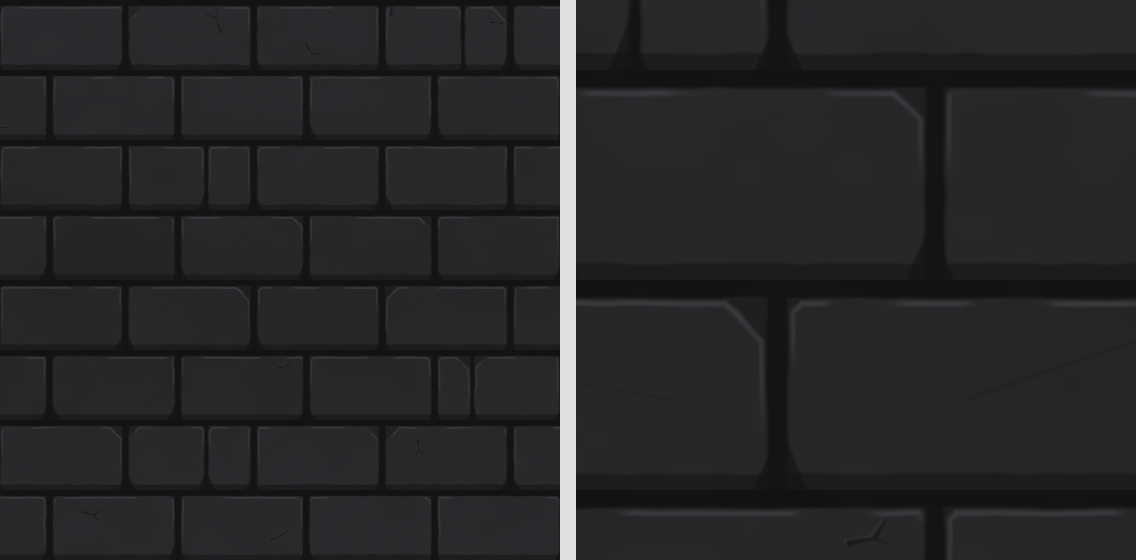
Left: the whole. Right: its middle third, enlarged.
Give the GLSL for this texture, as a three.js fragment shader.

```glsl
varying vec2 vUv;

const float ROWS = 8.0;
const float ROW_H = 1.0 / ROWS;
const float BRICK_W = 0.22917;
const float SHIFT_ODD = 0.0227;
const float SHIFT_EVEN = 0.6136;
const float JOINT = 0.0104;
const float SPLIT_JOINT = 0.0056;
const float LEDGE = 0.0098;
const float SOFT = 0.0013;
const float RIM_INSET = 0.0036;
const float RIM_HALF = 0.0015;
const float CRACK_CHANCE = 0.26;
const float CRACK_WIDTH = 0.0017;
const vec3 BRICK = vec3(0.161, 0.163, 0.173);
const vec3 MORTAR = vec3(0.074, 0.074, 0.075);
const vec3 LEDGE_SHADE = vec3(0.106, 0.107, 0.110);
const vec3 RIM = vec3(0.245, 0.248, 0.258);
const vec3 CRACK = vec3(0.090, 0.090, 0.093);

float hash(vec2 p) {
  return fract(sin(dot(p, vec2(12.9898, 78.233))) * 43758.5453);
}

float noise(vec2 p) {
  vec2 i = floor(p), f = fract(p);
  f = f * f * (3.0 - 2.0 * f);
  return mix(mix(hash(i), hash(i + vec2(1.0, 0.0)), f.x),
             mix(hash(i + vec2(0.0, 1.0)), hash(i + 1.0), f.x), f.y);
}

float clouds(vec2 p) {
  return 0.55 * noise(p) + 0.3 * noise(p * 2.3 + 7.0) + 0.15 * noise(p * 5.1 + 3.0);
}

// 1 inside (negative distance), 0 outside
float fill(float d) {
  return 1.0 - smoothstep(-SOFT, SOFT, d);
}

// Tapered stroke from a to b
float stroke(vec2 p, vec2 a, vec2 b, float width) {
  vec2 ab = b - a;
  float h = clamp(dot(p - a, ab) / dot(ab, ab), 0.0, 1.0);
  return length(p - a - ab * h) - width * (1.0 - 0.7 * h);
}

// Short bent crack, sometimes forked
float crackDistance(vec2 p, vec2 id) {
  vec2 start = (vec2(hash(id + 3.1), hash(id + 5.7)) - 0.5) * vec2(0.13, 0.07);
  float angle = 6.2832 * hash(id + 8.3);
  float size = mix(0.012, 0.032, hash(id + 9.9));
  float bend = hash(id + 2.2) < 0.45 ? 0.1 : 0.8;
  float d = 1.0;
  for (int i = 0; i < 3; i++) {
    float k = float(i);
    if (k > 1.5 && bend < 0.5) break;
    angle += bend * (k < 1.5 ? k : -1.7);
    vec2 end = start + size * vec2(cos(angle), sin(angle)) * (1.0 - 0.2 * k);
    d = min(d, stroke(p, start, end, CRACK_WIDTH * (1.0 - 0.25 * k)));
    if (k < 0.5) start = end;
  }
  return d;
}

// Size of the chipped corner: mostly small, now and then large
float chip(vec2 id, float corner) {
  float h = hash(id + corner * 17.3);
  return h > 0.8 ? mix(0.016, 0.026, hash(id + corner)) : 0.003 + 0.006 * h;
}

void main() {
  // Running bond layout
  float row = floor(vUv.y * ROWS);
  float bx = vUv.x / BRICK_W + (mod(row, 2.0) > 0.5 ? SHIFT_ODD : SHIFT_EVEN);
  vec2 id = vec2(floor(bx), row);
  vec2 p = vec2(fract(bx) * BRICK_W, fract(vUv.y * ROWS) * ROW_H);
  float left = 0.0, right = BRICK_W;
  float jointL = 0.5 * JOINT, jointR = 0.5 * JOINT;

  // A few bricks are cut in two
  if (mod(row * row - 1.0, 24.0) < 4.0 && abs(mod(id.x + row, 4.0) - 2.0) < 0.1) {
    float cut = BRICK_W * (mod(row, 2.0) > 0.5 ? 0.63 : 0.295);
    if (p.x < cut) { right = cut; jointR = 0.5 * SPLIT_JOINT; }
    else { left = cut; jointL = 0.5 * SPLIT_JOINT; id.x += 0.5; }
  }

  // Distances to the uneven brick edges
  float wobble = 0.0016 * (noise(vUv * 60.0) - 0.5);
  float l = p.x - left - jointL + wobble;
  float r = right - p.x - jointR + wobble;
  float t = ROW_H - p.y - JOINT + 0.6 * wobble;
  float side = min(l, r);
  float sideId = l < r ? 1.0 : 2.0;

  // Stone tone
  float tone = 0.92 + 0.2 * abs(vUv.y - 0.5) + 0.05 * (hash(id) - 0.5);
  tone += 0.10 * (clouds(vUv * vec2(13.0, 17.0)) - 0.5);
  vec3 color = BRICK * tone;

  // Long faint scratches
  for (int i = 0; i < 4; i++) {
    vec2 k = vec2(float(i), 4.0);
    vec2 a = vec2(hash(k), hash(k + 1.3));
    vec2 b = a + vec2(0.2 + 0.3 * hash(k + 2.6), 0.5 * hash(k + 3.9) - 0.35);
    color *= 1.0 - 0.10 * fill(stroke(vUv, a, b, 0.001));
  }

  // Broken light rim along top, sides and chipped corners
  float corner = (side + t - chip(id, sideId)) * 0.7071;
  float edge = min(min(side, t), corner);
  float topMask = smoothstep(0.34, 0.55, noise(vec2(p.x * 22.0 + 9.0 * hash(id), row)));
  float reach = 0.09 * hash(id + sideId * 4.7);
  float sideMask = 0.8 * (1.0 - smoothstep(reach * 0.6, reach + 0.012, t));
  float rimMask = t < side ? topMask : sideMask;
  color = mix(color, RIM, 0.75 * rimMask * fill(abs(edge - RIM_INSET) - RIM_HALF));
  color *= 1.0 - 0.18 * fill(edge - 0.001);

  // Cracks with a thin lit lip
  if (hash(id + 6.4) < CRACK_CHANCE) {
    vec2 q = p - vec2(0.5 * (left + right), 0.5 * ROW_H);
    float lip = fill(crackDistance(q + vec2(0.002, -0.001), id));
    color = mix(color, RIM, 0.35 * lip * step(0.5, hash(id + 1.9)));
    color = mix(color, CRACK, 0.85 * fill(crackDistance(q, id)));
  }

  // Shaded lower ledge, worn lower corners, then joints
  color = mix(color, LEDGE_SHADE, 0.9 * fill(p.y - LEDGE - wobble));
  float foot = 0.003 + 0.012 * hash(id + sideId * 2.9);
  color = mix(color, MORTAR, 0.65 * fill(side - foot * (1.0 - p.y / (foot * 2.2))));
  color = mix(color, MORTAR, 0.3 * (1.0 - smoothstep(0.0, 0.004, side)));
  color = mix(color, MORTAR * 1.05, fill(side));
  color = mix(color, MORTAR * (0.95 + 0.1 * noise(vUv * 40.0)), fill(t));
  gl_FragColor = vec4(color, 1.0);
}
```
